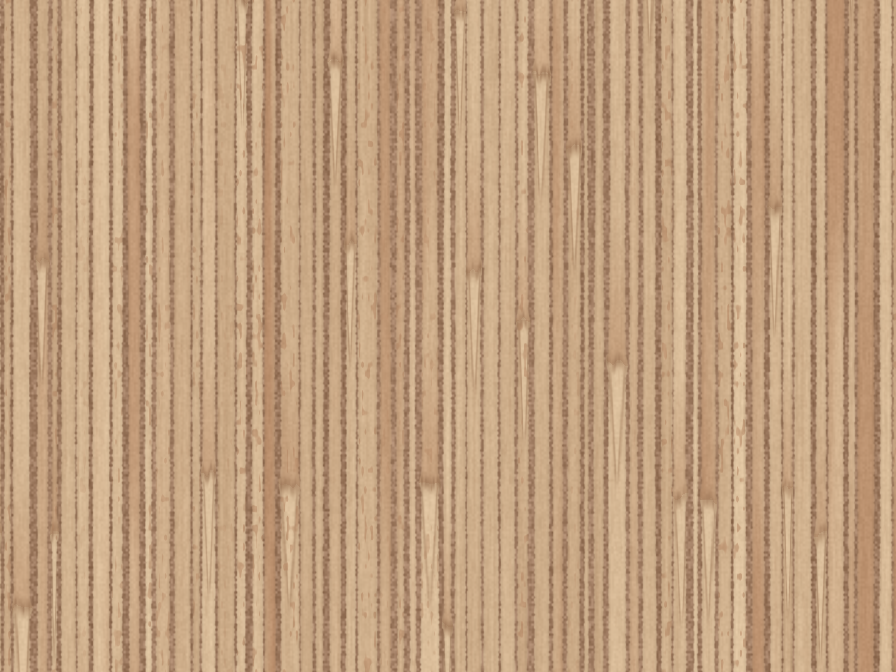
Write a Shadertoy shader that draws this texture.

```glsl
// A mat of thin upright reeds, pressed side by side with speckled brown grooves.
// Jittered cell borders form the reeds; hashes and stretched noise give each one
// its tone, grain, reddish stains, pits and a rare knot with a pale scar below.

const float REEDS = 43.0;          // reeds per canvas height
const float EDGE_JITTER = 0.5;     // unevenness of the reed widths
const float GROOVE_MIN = 0.035;    // half widths, in reeds
const float GROOVE_MAX = 0.21;
const float EDGE_SOFTNESS = 0.04;
const float KNOT_SPACING = 4.0;    // canvas heights between knots of a reed
const float KNOT_SIZE = 0.011;
const float SCAR_LENGTH = 0.2;
const float SPECKLE_SCALE = 270.0;
const vec3 CREAM  = vec3(0.875, 0.765, 0.625);
const vec3 TAN    = vec3(0.785, 0.655, 0.515);
const vec3 STAIN  = vec3(0.715, 0.535, 0.400);
const vec3 GROOVE = vec3(0.625, 0.485, 0.380);
const vec3 KNOT   = vec3(0.600, 0.450, 0.330);

float hash(vec2 p) {
    vec3 q = fract(vec3(p.xyx) * 0.1031);
    q += dot(q, q.yzx + 33.33);
    return fract((q.x + q.y) * q.z);
}

float noise(vec2 p) {
    vec2 i = floor(p), f = fract(p);
    f = f * f * (3.0 - 2.0 * f);
    return mix(mix(hash(i), hash(i + vec2(1, 0)), f.x),
               mix(hash(i + vec2(0, 1)), hash(i + vec2(1, 1)), f.x), f.y);
}

// Position of the border to the left of reed i at height y
float borderAt(float i, float y) {
    float wobble = 0.07 * (noise(vec2(i * 7.0, y * 3.0)) - 0.5);
    return i + EDGE_JITTER * (hash(vec2(i, 3.0)) - 0.5) + wobble;
}

float grooveHalfWidth(float i, float y) {
    float w = mix(GROOVE_MIN, GROOVE_MAX, hash(vec2(i, 11.0)));
    return w * (0.75 + 0.5 * noise(vec2(i * 5.0, y * 2.5 + 40.0)));
}

void mainImage(out vec4 fragColor, in vec2 fragCoord) {
    vec2 p = fragCoord / iResolution.y;
    float x = p.x * REEDS + 20.0, y = p.y + 10.0;

    // Find the reed and the distance inside its sides
    float id = floor(x);
    if (x < borderAt(id, y)) id -= 1.0;
    else if (x > borderAt(id + 1.0, y)) id += 1.0;
    float left = borderAt(id, y), right = borderAt(id + 1.0, y);
    float inside = min(x - left - grooveHalfWidth(id, y),
                       right - x - grooveHalfWidth(id + 1.0, y));
    float across = (x - left) / (right - left) - 0.5;

    // Height above the nearest knot, and the stretch between two knots
    float s = y / KNOT_SPACING + hash(vec2(id, 21.0));
    float above = (s - floor(s + 0.5)) * KNOT_SPACING;
    vec2 stretch = vec2(id, floor(s) + 50.0);
    above += 0.012 * (noise(vec2(x * 4.0, id)) - 0.5);
    float knot = exp(-pow(above / KNOT_SIZE, 2.0));
    inside += 0.16 * knot;

    // Noise layers: long grain, slow drift, fine speckle
    float grain = noise(vec2(x * 6.0 + id * 17.0, y * 3.0)) - 0.5;
    float drift = noise(vec2(id * 13.0, y * 2.2)) - 0.5;
    float speckle = noise(p * SPECKLE_SCALE) - 0.5;
    float fibre = noise(vec2(x * 8.0, y * 45.0)) - 0.5;

    // Reed tone
    float tone = 0.15 + 0.8 * hash(stretch + 5.0) + 0.4 * grain + 0.25 * drift;
    vec3 reed = mix(TAN, CREAM, clamp(tone, -0.2, 1.1));

    // Reddish stains, strong on a few reeds and faint on many
    float stained = smoothstep(0.62, 1.0, hash(stretch + 77.0));
    float patchy = smoothstep(0.2, 0.75, noise(vec2(x * 1.3 + id * 9.0, y * 2.5 + 7.0)));
    reed = mix(reed, STAIN, stained * (0.2 + 0.65 * patchy));
    reed = mix(reed, STAIN, 0.4 * smoothstep(0.24, 0.0, above) * step(0.0, above));

    // Pale tapering scar below the knot, with a darker rim
    float below = -above / SCAR_LENGTH;
    float scarSide = abs(across) - 0.34 * (1.0 - below) - 0.1 * grain;
    float scarSpan = smoothstep(0.02, 0.1, below) * smoothstep(1.0, 0.8, below);
    reed = mix(reed, KNOT, 0.4 * scarSpan * smoothstep(0.14, 0.0, abs(scarSide)));
    reed = mix(reed, CREAM, 0.8 * scarSpan * smoothstep(0.04, -0.08, scarSide));

    // Pits and short fibres on the rougher reeds
    float rough = smoothstep(0.55, 0.9, hash(vec2(id, 31.0)));
    float pits = smoothstep(0.7, 0.88, noise(vec2(x * 5.0 + id * 3.0, y * 70.0)));
    reed = mix(reed, STAIN, pits * (0.08 + 0.5 * rough));
    reed += 0.03 * fibre + 0.035 * speckle;
    reed = mix(reed, KNOT, 0.7 * knot * (0.75 + fibre));

    // Slightly rounded sides
    reed *= 0.95 + 0.05 * smoothstep(0.0, 0.22, inside);

    // Grainy groove between the reeds
    float border = id + step(0.0, across);
    vec3 groove = GROOVE + 0.05 * (hash(vec2(border, 41.0)) - 0.5);
    groove += 0.15 * speckle + 0.05 * fibre;

    float soft = EDGE_SOFTNESS + 0.5 * REEDS / iResolution.y;
    float cover = smoothstep(-soft, soft, inside + 0.06 * speckle);
    fragColor = vec4(clamp(mix(groove, reed, cover), 0.0, 1.0), 1.0);
}
```
